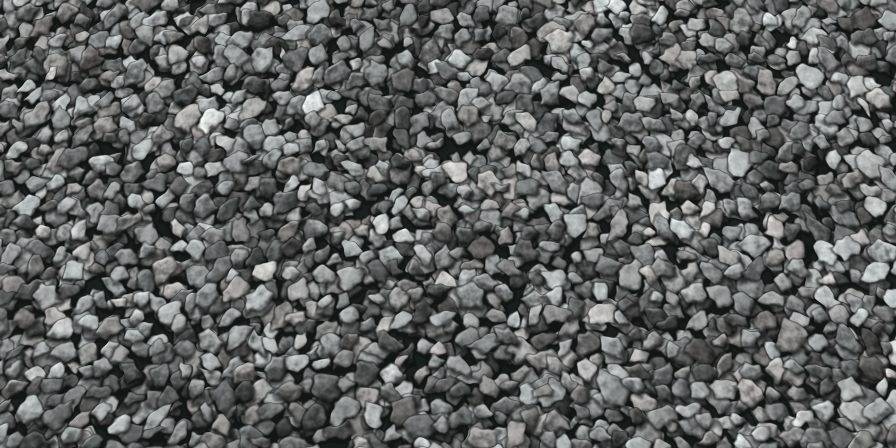
Write a Shadertoy shader that draws this texture.

```glsl
// Bed of crushed grey gravel: overlapping angular stones lit from the upper left.

const float STONES_PER_HEIGHT = 18.0;   // grid cells along the canvas height
const float PERSPECTIVE = 0.25;         // how much stones shrink towards the top
const int   LAYERS = 3;                 // stacked sheets of stones
const int   SIDES = 6;                  // facets around each stone
const float FLATNESS = 0.76;            // height to width ratio of a stone
const float CORNER = 20.0;              // higher gives sharper corners
const float SOFTNESS = 0.065;           // half width of the stone edge
const float ROUGHNESS = 0.10;           // wobble of the stone outlines
const float RIDGE = 0.30;               // strength of the crease across a stone
const vec2  SHADOW_REACH = vec2(0.07, 0.27);    // above and below a stone
const vec3  LIGHT = vec3(-0.30, 0.63, 0.72);
const vec3  GAP_COLOR = vec3(0.095, 0.118, 0.112);
const vec3  COOL_TINT = vec3(0.980, 1.010, 1.008);
const vec3  WARM_TINT = vec3(1.010, 0.998, 0.985);
const float DARK_STONE = 0.33;
const float PALE_STONE = 0.85;
const float KNEE = 0.62;                // highlights above this are compressed

vec3 hash3(vec2 p) {
    vec3 q = fract(p.xyx * vec3(0.1031, 0.1030, 0.0973));
    q += dot(q, q.yxz + 33.33);
    return fract((q.xxy + q.yzz) * q.zyx);
}

float gradientNoise(vec2 p) {
    vec2 i = floor(p), f = p - i;
    vec2 u = f * f * f * (f * (f * 6.0 - 15.0) + 10.0);
    vec2 o = vec2(0.0, 1.0);
    float a = dot(hash3(i).xy - 0.5, f);
    float b = dot(hash3(i + o.yx).xy - 0.5, f - o.yx);
    float c = dot(hash3(i + o.xy).xy - 0.5, f - o.xy);
    float d = dot(hash3(i + o.yy).xy - 0.5, f - o.yy);
    return 2.0 * mix(mix(a, b, u.x), mix(c, d, u.x), u.y);
}

// Rounded polygon: xy is the outward direction, z the signed distance.
vec3 stoneShape(vec2 p, vec2 seed, float radius) {
    vec2 outward = vec2(0.0);
    float total = 0.0;
    for (int i = 0; i < SIDES; i++) {
        vec3 h = hash3(seed + float(i) * vec2(17.3, 9.7));
        float angle = 6.28319 * (float(i) + 0.8 * h.x) / float(SIDES);
        vec2 dir = vec2(cos(angle), sin(angle));
        float weight = exp(CORNER * (dot(dir, p) - radius * (0.72 + 0.5 * h.y)));
        outward += dir * weight;
        total += weight;
    }
    return vec3(outward / total, log(total) / CORNER);
}

// Paints one stone and the shadow it casts over the colour below.
vec3 paintStone(vec3 below, vec2 p, vec2 seed, float level, float mottle) {
    vec3 look = hash3(seed + 5.7);
    vec3 form = hash3(seed + 71.9);
    vec3 face = hash3(seed + 143.1);
    float angle = (form.x - 0.5) * 2.4;
    float c = cos(angle), s = sin(angle);
    mat2 turn = mat2(c, -s, s, c);
    vec2 local = turn * p;
    local.y /= FLATNESS * (0.78 + 0.44 * form.z);
    vec3 shape = stoneShape(local, seed, mix(0.32, 0.62, form.y));
    float d = shape.z;
    vec2 outward = shape.xy * turn;

    // Two tilted top faces meeting at a ridge, bending into the sides
    float bevel = smoothstep(-0.24, 0.06, d);
    vec2 ridgeDir = vec2(cos(6.28319 * face.z), sin(6.28319 * face.z));
    float across = dot(p, ridgeDir) + 0.3 * (look.z - 0.5);
    vec2 slope = (face.xy - 0.5) * 0.75 + outward * bevel * 0.85;
    slope += RIDGE * ridgeDir * smoothstep(-0.08, 0.08, across) + mottle * 0.4;
    float light = max(dot(normalize(vec3(slope, 1.0)), LIGHT), 0.0);

    float albedo = mix(DARK_STONE, PALE_STONE, pow(look.x, 0.95));
    albedo *= 1.0 + 0.4 * mottle;
    float value = albedo * (0.17 + 1.09 * light) * level;
    value -= 0.5 * max(value - KNEE, 0.0);
    vec3 color = value * mix(COOL_TINT, WARM_TINT, smoothstep(0.5, 1.0, look.y));

    float reach = mix(SHADOW_REACH.y, SHADOW_REACH.x, 0.5 + 0.5 * outward.y);
    below *= mix(0.46, 1.0, smoothstep(0.0, reach, d));
    return mix(color, below, smoothstep(-SOFTNESS, SOFTNESS, d));
}

void mainImage(out vec4 fragColor, in vec2 fragCoord) {
    // Ground plane, slightly receding upwards
    vec2 uv = fragCoord / iResolution.y;
    float centerX = 0.5 * iResolution.x / iResolution.y;
    vec2 ground = vec2((uv.x - centerX) * (1.0 + PERSPECTIVE * uv.y),
                       uv.y + 0.5 * PERSPECTIVE * uv.y * uv.y);
    vec2 q = ground * STONES_PER_HEIGHT + 60.0;

    // Rough surface and chipped outlines shared by all stones
    float mottle = gradientNoise(q * 2.7) + 0.5 * gradientNoise(q * 6.3 + 11.0);
    vec2 chips = vec2(gradientNoise(q * 2.3 + 5.0), gradientNoise(q * 2.3 + 29.0));
    vec2 rough = q + ROUGHNESS * 2.0 * chips;

    // Back to front: deeper sheets first, upper rows before lower rows
    vec3 color = GAP_COLOR;
    for (int layer = 0; layer < LAYERS; layer++) {
        float depth = float(layer);
        vec2 sheet = rough + depth * vec2(31.37, 47.61);
        vec2 cell = floor(sheet);
        float level = mix(0.82, 1.0, depth / float(LAYERS - 1));
        for (int y = 1; y >= -1; y--) {
            for (int x = -1; x <= 1; x++) {
                vec2 id = cell + vec2(x, y);
                vec2 seed = id + depth * 101.0;
                vec2 center = id + 0.5 + (hash3(seed).xy - 0.5) * 0.7;
                color = paintStone(color, sheet - center, seed, level, mottle);
            }
        }
    }

    // Broad patches of lighter and darker gravel
    color *= 1.0 + 0.36 * gradientNoise(q * 0.22);
    color = max(color, GAP_COLOR * 0.7);
    fragColor = vec4(clamp(color, 0.0, 1.0), 1.0);
}
```
